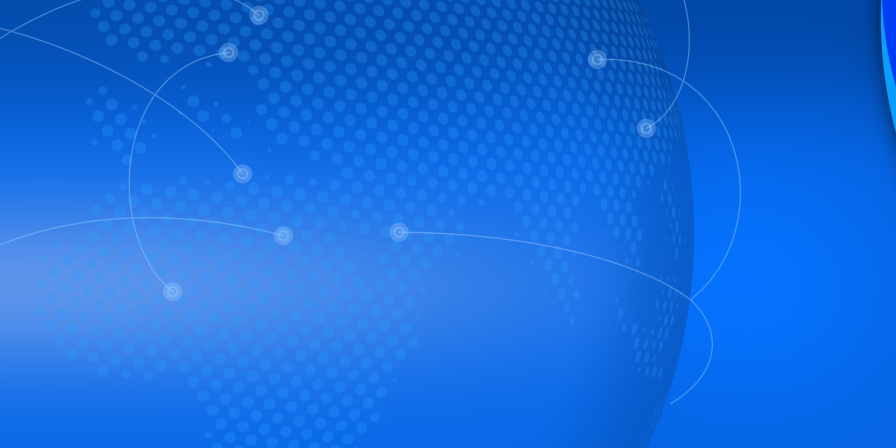
Write a Shadertoy shader that draws this background.

```glsl
// A blue globe with halftone continents, joined by thin arcs with ringed nodes.
// Dots live on a latitude-longitude lattice of a tilted sphere; the land is a
// union of tapered capsules, and the arcs are cubic curves.

// Layout units: canvas height is 384, x runs right, y runs down from the top.
const float HEIGHT = 384.0;
const vec2 GLOBE_CENTER = vec2(152.0, 200.0);
const float GLOBE_RADIUS = 443.0;
const vec2 TILT = vec2(0.9928, 0.12);       // cosine and sine of the axis tilt
const vec2 DOT_STEP = vec2(0.046, 0.026);   // longitude and latitude spacing
const vec3 PALE = vec3(0.62, 0.80, 1.0);

float hash(vec2 p) {
    return fract(sin(dot(p, vec2(127.1, 311.7))) * 43758.5);
}

float cover(float d, float aa) { return 1.0 - smoothstep(-aa, aa, d); }

float glow(vec2 p, vec2 center, vec2 size) {
    vec2 q = (p - center) / size;
    return exp(-dot(q, q));
}

// Capsule whose radius changes from r.x at a to r.y at b
float capsule(vec2 p, vec2 a, vec2 b, vec2 r) {
    vec2 ab = b - a;
    float h = clamp(dot(p - a, ab) / dot(ab, ab), 0.0, 1.0);
    return length(p - a - ab * h) - mix(r.x, r.y, h);
}

float land(vec2 p) {
    // Southern continent and the peninsula beside it
    float d = capsule(p, vec2(102, 255), vec2(270, 250), vec2(70, 60));
    d = min(d, capsule(p, vec2(120, 200), vec2(260, 200), vec2(46)));
    d = min(d, capsule(p, vec2(228, 315), vec2(245, 390), vec2(66, 62)));
    d = min(d, capsule(p, vec2(300, 270), vec2(260, 350), vec2(62)));
    d = min(d, capsule(p, vec2(310, 165), vec2(372, 200), vec2(38, 25)));
    d = min(d, capsule(p, vec2(345, 220), vec2(342, 240), vec2(28, 20)));
    d = max(d, -capsule(p, vec2(295, 185), vec2(322, 228), vec2(6)));
    // Northern continent
    d = min(d, capsule(p, vec2(300, 50), vec2(480, 60), vec2(88)));
    d = min(d, capsule(p, vec2(390, 115), vec2(520, 105), vec2(62)));
    d = min(d, capsule(p, vec2(125, 5), vec2(260, 10), vec2(46)));
    d = min(d, capsule(p, vec2(95, 100), vec2(105, 115), vec2(24)));
    d = min(d, capsule(p, vec2(165, 85), vec2(222, 125), vec2(12, 7)));
    d = min(d, capsule(p, vec2(250, 95), vec2(310, 125), vec2(32)));
    // Eastern peninsulas and islands
    d = min(d, capsule(p, vec2(465, 170), vec2(488, 268), vec2(32, 6)));
    d = min(d, capsule(p, vec2(520, 150), vec2(546, 220), vec2(24, 8)));
    d = min(d, capsule(p, vec2(532, 265), vec2(560, 316), vec2(6, 10)));
    d = min(d, capsule(p, vec2(576, 245), vec2(566, 290), vec2(8)));
    d = min(d, capsule(p, vec2(572, 160), vec2(582, 215), vec2(5)));
    return min(d, capsule(p, vec2(574, 352), vec2(560, 390), vec2(9)));
}

// Halftone dots, kept whole by testing the land at each dot's centre
float landDots(vec2 p, float aa) {
    vec2 d = (p - GLOBE_CENTER) / GLOBE_RADIUS * vec2(1, -1);
    float depth = sqrt(max(1.0 - dot(d, d), 0.0));
    vec2 n = vec2(TILT.x * d.x - TILT.y * d.y, TILT.y * d.x + TILT.x * d.y);
    vec2 lonLat = vec2(atan(n.x, max(depth, 0.001)), asin(clamp(n.y, -1.0, 1.0)));
    float row = floor(lonLat.y / DOT_STEP.y + 0.5);
    float shift = 0.5 * mod(row, 2.0);
    vec2 cell = vec2(floor(lonLat.x / DOT_STEP.x - shift + 0.5) + shift, row);
    vec2 dotPos = cell * DOT_STEP;
    vec2 m = vec2(sin(dotPos.x) * cos(dotPos.y), sin(dotPos.y));
    vec2 c = vec2(TILT.x * m.x + TILT.y * m.y, TILT.x * m.y - TILT.y * m.x);
    float shore = land(GLOBE_CENTER + c * vec2(1, -1) * GLOBE_RADIUS);
    float size = 0.0115 * smoothstep(5.0, -6.0, shore + 8.0 * (hash(cell) - 0.5));
    vec2 local = (lonLat - dotPos) * vec2(cos(lonLat.y), 1.0);
    float soft = aa / (GLOBE_RADIUS * max(depth, 0.15));
    return cover(length(local) - size, soft) * step(0.002, size);
}

// Thin line along a cubic curve
float arc(vec2 p, vec2 a, vec2 b, vec2 c, vec2 d, float aa) {
    float dist = 1e4;
    vec2 last = a;
    for (int i = 1; i <= 24; i++) {
        float t = float(i) / 24.0, s = 1.0 - t;
        vec2 next = s*s*s * a + 3.0*s*s*t * b + 3.0*s*t*t * c + t*t*t * d;
        dist = min(dist, capsule(p, last, next, vec2(0.55)));
        last = next;
    }
    return cover(dist, aa);
}

float arcs(vec2 p, float aa) {
    float k = arc(p, vec2(196, 45), vec2(95, 55), vec2(90, 205), vec2(148, 250), aa);
    k = max(k, arc(p, vec2(-5, 212), vec2(70, 180), vec2(160, 180), vec2(243, 202), aa));
    k = max(k, arc(p, vec2(-5, 23), vec2(85, 45), vec2(170, 95), vec2(208, 149), aa));
    k = max(k, arc(p, vec2(-5, 36), vec2(20, 20), vec2(50, 5), vec2(75, -2), aa));
    k = max(k, arc(p, vec2(222, 13), vec2(214, 6), vec2(204, 0), vec2(190, -5), aa));
    k = max(k, arc(p, vec2(512, 51), vec2(640, 45), vec2(670, 195), vec2(592, 257), aa));
    k = max(k, arc(p, vec2(342, 199), vec2(460, 200), vec2(550, 225), vec2(592, 257), aa));
    k = max(k, arc(p, vec2(592, 257), vec2(620, 283), vec2(618, 320), vec2(575, 346), aa));
    return max(k, arc(p, vec2(554, 110), vec2(585, 95), vec2(600, 45), vec2(585, -5), aa));
}

// Pale disc holding a brighter ring
float node(vec2 p, float aa) {
    float r = length(p);
    return 0.32 * cover(r - 8.2, aa) + 0.25 * cover(abs(r - 4.0) - 0.8, aa);
}

void mainImage(out vec4 fragColor, in vec2 fragCoord) {
    float aa = HEIGHT / iResolution.y;
    vec2 p = vec2(fragCoord.x, iResolution.y - fragCoord.y) * aa;
    aa *= 0.7;

    // Backdrop: dark top, bright band, glow on the right
    vec3 sky = mix(vec3(0.005, 0.285, 0.66), vec3(0.02, 0.39, 0.88), smoothstep(5.0, 165.0, p.y));
    vec3 col = mix(sky, vec3(0.02, 0.45, 1.0), glow(p, vec2(640, 245), vec2(125, 105)));

    // Globe: wide pale glow, dots, shaded limb
    float r = length(p - GLOBE_CENTER) / GLOBE_RADIUS;
    float limb = smoothstep(0.78, 1.0, r);
    vec3 globe = mix(sky + vec3(0.01, 0.02, 0.03), vec3(0.36, 0.58, 0.92),
        glow(p, vec2(40, 245), vec2(430, 78)) * (1.0 - 0.8 * limb));
    globe *= 1.0 - 0.13 * limb;
    globe = mix(globe, vec3(0.16, 0.62, 1.0), 0.28 * landDots(p, aa));
    col = mix(col, globe, cover((r - 1.0) * GLOBE_RADIUS, aa));

    // Connections
    col = mix(col, PALE, 0.42 * arcs(p, aa));
    vec2 nodes[8] = vec2[8](vec2(222, 13), vec2(196, 45), vec2(208, 149), vec2(243, 202),
        vec2(148, 250), vec2(342, 199), vec2(512, 51), vec2(554, 110));
    for (int i = 0; i < 8; i++) col = mix(col, PALE, node(p - nodes[i], aa));

    // Curved corner panel with a cyan rim and a soft shadow
    float rim = length(p - vec2(1140, 15)) - 385.0;
    float panel = length(p - vec2(1056, -10)) - 300.0;
    col *= 1.0 - 0.35 * exp(-max(rim, 0.0) / 7.0);
    col = mix(col, vec3(0.03, 0.62, 1.0), cover(rim, aa));
    col = mix(col, vec3(0.0, 0.24, 0.95), cover(panel, aa));
    fragColor = vec4(col, 1.0);
}
```
